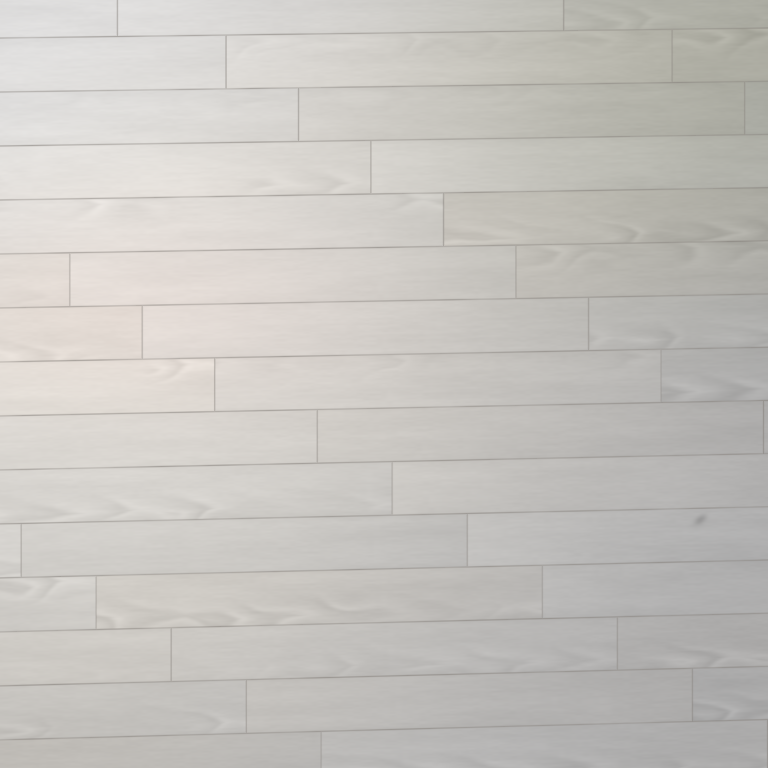
This texture is drawn by a WebGL 1 fragment shader. Its source:

```glsl
precision highp float;
// Pale limed-oak floor: slightly tilted rows of long planks, stepped row by row.
// Each plank gets its own tone, fine grain and flame figure from hashed noise;
// thin worn seams and a soft light from the upper left finish the surface.

uniform vec2 u_resolution;

#define ROW_HEIGHT 0.0703
#define PLANK_LENGTH 0.581
#define ROW_SHIFT 0.0944
#define SEAM_HALF_WIDTH 0.0007
#define SEAM_STRENGTH 0.72
#define SEAM_COLOR vec3(0.53, 0.51, 0.49)
#define LIGHT_CENTER vec2(0.08, 0.72)
#define LIGHT_TONE 0.900
#define SHADE_TONE 0.668
#define PLANK_VARIATION 0.026
#define FIGURE_DEPTH 0.030
#define GRAIN_DEPTH 0.030

float hash(vec2 p) {
    vec3 q = fract(p.xyx * 0.1031);
    q += dot(q, q.yzx + 33.33);
    return fract((q.x + q.y) * q.z);
}

float noise(vec2 p) {
    vec2 i = floor(p), f = fract(p);
    f = f * f * (3.0 - 2.0 * f);
    return mix(mix(hash(i), hash(i + vec2(1.0, 0.0)), f.x),
               mix(hash(i + vec2(0.0, 1.0)), hash(i + 1.0), f.x), f.y);
}

// Row coordinate, growing downwards; rows tilt and narrow towards the right.
float rowCoord(vec2 p) {
    return (1.0 - p.y - 0.0495 + 0.013 * p.x) / (ROW_HEIGHT - 0.00104 * p.x);
}

// Position of one butt joint in a row, with two uneven steps in the stagger.
float jointStart(float row) {
    float lower = step(6.5, row);
    return 0.2943 + ROW_SHIFT * row + lower * (0.039 + 0.0033 * (row - 7.0))
         - 0.047 * (1.0 - step(-0.5, row));
}

float lineCover(float d, float halfWidth, float px) {
    return 1.0 - smoothstep(halfWidth - px, halfWidth + px, d);
}

// Broad light falloff with cool, warm, rosy and greenish zones.
vec3 roomLight(vec2 p) {
    float d = length((p - LIGHT_CENTER) * vec2(1.0, 0.9));
    float tone = mix(LIGHT_TONE, SHADE_TONE, smoothstep(0.0, 1.1, d));
    float cool = max(smoothstep(0.6, 1.0, p.y - 0.4 * p.x),
                     smoothstep(0.2, 1.0, p.x - p.y + 0.25));
    vec3 tint = mix(vec3(1.0, 0.985, 0.960), vec3(1.0, 0.996, 0.994), cool);
    vec2 r = (p - vec2(0.2, 0.6)) / vec2(0.32, 0.13);
    tint *= mix(vec3(1.0), vec3(1.012, 0.988, 0.985), exp(-dot(r, r)));
    float green = smoothstep(0.35, 1.0, p.x) * smoothstep(0.45, 0.9, p.y);
    return tone * tint * mix(vec3(1.0), vec3(0.985, 1.0, 0.968), green);
}

// Slanted flame streaks gathered along one long edge of the plank.
float flameFigure(vec2 q, vec2 seed) {
    float center = mix(0.14, 0.82, step(0.38, hash(seed + 3.7)));
    float amount = smoothstep(0.15, 0.75, hash(seed + 8.1));
    float warp = noise(q * vec2(1.3, 2.5) + seed * 7.3);
    float off = q.y - center + 0.16 * (warp - 0.5);
    float phase = q.x * 4.2 + 15.0 * abs(off) + 7.0 * warp;
    float streak = sin(phase + 0.6 * sin(phase));
    float patchy = smoothstep(0.2, 0.7, noise(q * vec2(0.7, 1.0) + seed * 4.1));
    return streak * amount * patchy * exp(-off * off * 14.0);
}

// Fine fibres and wide soft bands running along the plank.
float woodGrain(vec2 q, vec2 seed) {
    vec2 o = seed * 11.3;
    float fibre = noise(q * vec2(2.5, 22.0) + o) - 0.5;
    float band = noise(q * vec2(0.5, 4.5) + o + 19.0) - 0.5;
    float pore = noise(q * vec2(9.0, 34.0) + o + 41.0) - 0.5;
    return 0.45 * fibre + 0.75 * band + 0.35 * pore;
}

void main() {
    vec2 p = gl_FragCoord.xy / u_resolution;
    float px = 1.0 / min(u_resolution.x, u_resolution.y);

    // Plank identity and local coordinates, measured in row heights.
    float k = rowCoord(p);
    float row = floor(k);
    float along = (p.x - jointStart(row)) / PLANK_LENGTH;
    vec2 seed = vec2(row + 20.0, floor(along) + 10.0);
    vec2 q = vec2(fract(along) * PLANK_LENGTH / ROW_HEIGHT, fract(k));

    // Wood under the light.
    float tone = PLANK_VARIATION * (hash(seed) - 0.5)
               + FIGURE_DEPTH * flameFigure(q, seed)
               + GRAIN_DEPTH * woodGrain(q, seed);
    vec3 color = roomLight(p) + tone;
    color += vec3(0.006, 0.0, -0.008) * (hash(seed + 5.3) - 0.5);

    // One small slanted knot.
    vec2 n = mat2(0.8, -0.6, 0.6, 0.8) * (p - vec2(0.912, 0.323));
    n /= vec2(0.009, 0.005);
    color -= 0.10 * exp(-dot(n, n));

    // Long seams and butt joints, worn unevenly.
    float seamDist = abs(fract(k + 0.5) - 0.5) * ROW_HEIGHT;
    float jointDist = abs(fract(along + 0.5) - 0.5) * PLANK_LENGTH;
    float wear = mix(0.55, 1.0, noise(vec2(p.x * 24.0, floor(k + 0.5) * 5.0 + 90.0)));
    float jointWear = mix(0.55, 0.95, hash(seed + 2.9));
    float seam = max(wear * lineCover(seamDist, SEAM_HALF_WIDTH, px),
                     jointWear * lineCover(jointDist, SEAM_HALF_WIDTH, px));
    color -= 0.012 * exp(-seamDist / 0.003);
    gl_FragColor = vec4(mix(color, SEAM_COLOR, SEAM_STRENGTH * seam), 1.0);
}
```
